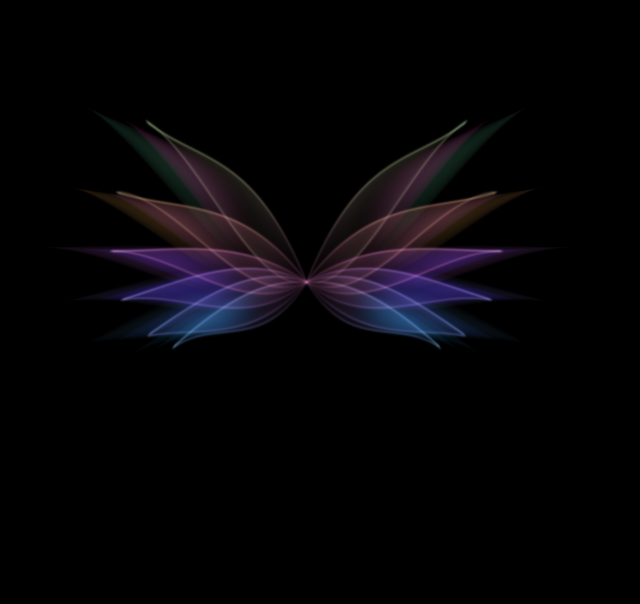
A WebGL 2 fragment shader for this background:

```glsl
#version 300 es
precision highp float;
// A pair of glowing, veil-like wings on black, mirrored about one root point.
// Each feather lies between two cubic edges; it is drawn once sharply and
// twice more as longer, softer veils, and all the light is summed.

#define ROOT vec2(0.479, 0.533)   // where the wings meet, share of canvas
#define ZOOM 7.24                 // wing units per canvas height
#define LINE_WIDTH 0.017
#define LINE_LIGHT 0.46
#define FILL_LIGHT 0.22
#define VEIL_LIGHT 0.50
#define ROOT_COLOR vec3(0.82, 0.40, 0.66)
#define ROOT_FALLOFF 1.25

uniform vec2 u_resolution;
out vec4 fragColor;

const int FEATHERS = 6;

// Tip position, and how far the longest veil stretches past it
const vec3 TIP[FEATHERS] = vec3[](
    vec3(1.94, 1.94, 1.49), vec3(2.30, 1.08, 1.40), vec3(2.37, 0.37, 1.39),
    vec3(2.24, -0.22, 1.31), vec3(1.92, -0.65, 1.36), vec3(1.62, -0.80, 1.30));

// Inner control heights: upper edge in xy, lower edge in zw
const vec4 BEND[FEATHERS] = vec4[](
    vec4(1.59, 1.42, -0.15, 1.58), vec4(1.04, 0.84, -0.38, 1.06),
    vec4(0.55, 0.37, -0.47, 0.40), vec4(0.38, 0.01, -0.64, -0.07),
    vec4(0.24, -0.20, -0.75, -0.53), vec4(0.05, -0.30, -0.87, -0.41));

const vec3 FEATHER_COLOR[FEATHERS] = vec3[](
    vec3(0.46, 0.52, 0.34), vec3(0.66, 0.42, 0.30), vec3(0.66, 0.32, 0.56),
    vec3(0.38, 0.28, 0.72), vec3(0.26, 0.30, 0.68), vec3(0.16, 0.36, 0.62));

const vec3 MIDDLE_COLOR[FEATHERS] = vec3[](
    vec3(0.52, 0.06, 0.34), vec3(0.38, 0.14, 0.38), vec3(0.18, 0.08, 0.66),
    vec3(0.08, 0.05, 0.72), vec3(0.06, 0.14, 0.46), vec3(0.04, 0.24, 0.42));

const vec3 OUTER_COLOR[FEATHERS] = vec3[](
    vec3(0.18, 0.40, 0.30), vec3(0.48, 0.32, 0.14), vec3(0.38, 0.18, 0.42),
    vec3(0.24, 0.20, 0.40), vec3(0.12, 0.22, 0.30), vec3(0.04, 0.22, 0.32));

// Cubic edge from the root to the tip: height and its slope along s
vec2 edge(float s, vec2 bend, float end) {
    float r = 1.0 - s;
    float height = 3.0 * s * r * r * bend.x + 3.0 * s * s * r * bend.y + s * s * s * end;
    float slope = 3.0 * (r * r * bend.x + 2.0 * s * r * (bend.y - bend.x)
                + s * s * (end - bend.y));
    return vec2(height, slope);
}

// Signed distance to an edge, positive above it
float edgeDistance(float y, vec2 e, float span) {
    float slope = e.y / span;
    return (y - e.x) / sqrt(1.0 + slope * slope);
}

float softLine(float d, float width) {
    return exp(-d * d / (width * width));
}

// Light of one feather; layer 0 is sharp, 1 and 2 are ever longer veils
vec3 feather(vec2 p, int i, int layer) {
    float stretch = (TIP[i].z - 1.0) * 0.5 * float(layer);
    float span = TIP[i].x * (1.0 + stretch);
    float s = p.x / span;
    if (s >= 1.0) return vec3(0.0);

    float y = p.y / (1.0 + 0.32 * stretch);
    vec2 top = edge(s, BEND[i].xy, TIP[i].y);
    vec2 base = edge(s, BEND[i].zw, TIP[i].y);
    float below = -edgeDistance(y, top, span);
    float above = edgeDistance(y, base, span);
    float inside = smoothstep(-LINE_WIDTH, LINE_WIDTH, below)
                 * smoothstep(-LINE_WIDTH, LINE_WIDTH, above);
    float f = clamp((y - base.x) / max(top.x - base.x, 0.001), 0.0, 1.0);
    float rootMix = exp(-ROOT_FALLOFF * length(p));

    if (layer == 0) {
        float lines = softLine(below, LINE_WIDTH) + 0.65 * softLine(above, LINE_WIDTH);
        lines *= mix(0.3, 1.0, smoothstep(0.0, 0.45, s));
        lines *= 1.0 - smoothstep(0.97, 1.0, s);
        float fill = inside * (0.35 + 0.9 * f * f * f + 0.35 * pow(1.0 - f, 6.0));
        fill *= smoothstep(-0.05, 0.3, s);
        vec3 color = mix(FEATHER_COLOR[i], ROOT_COLOR, rootMix);
        color += vec3(0.12, 0.22, 0.18) * pow(s, 8.0);
        return color * (LINE_LIGHT * lines + FILL_LIGHT * fill);
    }

    // Veils fade in along the feather and thin out towards their tips
    float body = inside * (f * (1.0 - f) * 3.0 + 0.25 * pow(1.0 - f, 4.0));
    float fade = smoothstep(0.22, 0.62, s) * pow(1.0 - s, 0.55);
    vec3 color = layer == 1 ? MIDDLE_COLOR[i] : OUTER_COLOR[i];
    return color * VEIL_LIGHT * 1.7 * body * fade;
}

void main() {
    vec2 p = (gl_FragCoord.xy - ROOT * u_resolution) / u_resolution.y * ZOOM;
    p.x = abs(p.x);

    vec3 light = vec3(0.0);
    for (int i = 0; i < FEATHERS; i++)
        for (int layer = 0; layer < 3; layer++)
            light += feather(p, i, layer);

    // Soft shoulder keeps the crowded root from burning out
    fragColor = vec4(1.0 - exp(-light), 1.0);
}
```
